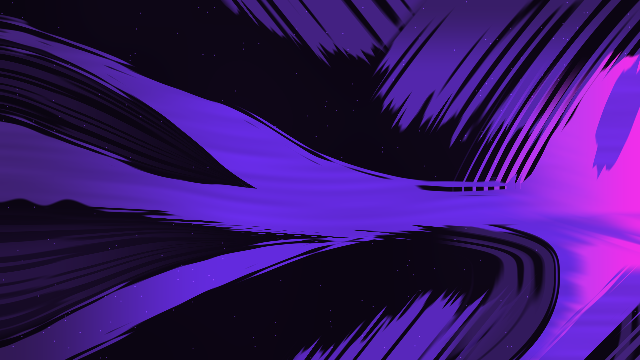
Reproduce this background procedurally as a Shadertoy shader.

```glsl
// Violet and magenta brush strokes sweeping across a near-black ground.
// Spline edges and bent coordinates steer stretched noise, which frays each
// stroke into bristles; colour warms to magenta on the right.

#define INK vec3(.045, .02, .075)
#define DUSK vec3(.15, .075, .26)
#define PURPLE vec3(.26, .135, .48)
#define VIOLET vec3(.39, .165, .87)
#define MAGENTA vec3(.77, .22, .94)
#define HOT vec3(.94, .18, .92)
#define BRISTLES 130.
#define STROKE_RUN 4.
#define SPECK_GRID 70.

float hash(vec2 p) {
  return fract(sin(dot(p, vec2(127.1, 311.7))) * 43758.5);
}

float noise(vec2 p) {
  vec2 i = floor(p), f = fract(p);
  f = f * f * (3. - 2. * f);
  return mix(mix(hash(i), hash(i + vec2(1, 0)), f.x),
             mix(hash(i + vec2(0, 1)), hash(i + 1.), f.x), f.y);
}

// Catmull-Rom curve through nine evenly spaced heights, u in 0..1
float spline(float u, float k[9]) {
  float t = clamp(u, 0., 1.) * 8.;
  int i = min(int(t), 7);
  t -= float(i);
  float a = k[max(i - 1, 0)], b = k[i], c = k[i + 1], d = k[min(i + 2, 8)];
  return b + .5 * t * (c - a + t * (2. * a - 5. * b + 4. * c - d + t * (3. * (b - c) + d - a)));
}

// Frayed edge: d is the depth inside, spread the frayed width
float brush(float d, float across, float along, float spread) {
  vec2 q = vec2(across * BRISTLES, along * STROKE_RUN);
  float n = .65 * noise(q) + .35 * noise(q * vec2(.4, 4));
  return smoothstep(-.09, .09, d / spread + (n - .5) * 1.3);
}

float edge(float d, float along, float spread) {
  return brush(d, d, along, spread);
}

// Irregular parallel lines; duty is the filled share
float stripes(float across, float along, float freq, float duty) {
  return smoothstep(.92 - duty, 1.08 - duty, noise(vec2(across * freq, along * 3.)));
}

void mainImage(out vec4 fragColor, in vec2 fragCoord) {
  vec2 p = fragCoord / iResolution.y;
  float x = p.x, y = p.y, u = fragCoord.x / iResolution.x;

  // Edges of the sweeping bands
  float armTop = spline(u, float[9](.935, .866, .78, .694, .565, .497, .486, .49, .49));
  float armLow = spline(u, float[9](.88, .81, .676, .5, .38, .2, 0., 0., 0.));
  float midTop = spline(u, float[9](.676, .595, .52, .486, .46, .45, .45, .45, .45));
  float midLow = spline(u, float[9](.444, .426, .403, .363, .347, .356, .38, .385, .385));
  float tailTop = spline(u, float[9](.046, .144, .248, .306, .329, .31, .2, .2, .2));
  float tailLow = spline(u, float[9](-.09, .016, .12, .225, .31, .36, .4, .4, .4));

  // Upper right fan, and distance to the hooked curve below it
  float h = max(y - .49, 0.), fan = x - .45 * h * (1. + h);
  float rise = clamp((y - .2245) / .155, 0., 1.3), fall = max(.2245 - y, 0.);
  float slope = 6.45 * rise * rise * rise - 4.75 * fall;
  float hook = x - 1.546 + .25 * pow(rise, 4.) + 2.376 * fall * fall;
  hook /= sqrt(1. + slope * slope);
  float slant = x - y;

  // Ground and dim streaks in the left wedges
  vec3 col = INK * (.85 + .4 * noise(p * 3.));
  float upper = (y - midTop) / max(armLow - midTop, .02);
  float lower = (y - tailTop) / max(midLow - tailTop, .02);
  float inUpper = smoothstep(0., .1, upper) * smoothstep(1.1, .9, upper) * smoothstep(.7, .1, x);
  float inLower = smoothstep(0., .1, lower) * smoothstep(1., .6, lower) * smoothstep(.75, .1, x);
  col = mix(col, DUSK, .75 * inUpper * stripes(upper, x, 38., .5));
  col = mix(col, DUSK, inLower * (.4 + .6 * stripes(lower, x, 42., .5)));

  // Falling strokes at the top
  float lean = x - .8 * (1. - y);
  float falling = brush(.15 * smoothstep(.6, .78, lean) - 1. + y, lean, y, .09);
  falling *= stripes(lean, y, 60., .68) * smoothstep(.6, .64, lean) * smoothstep(.86, .82, fan);
  col = mix(col, mix(PURPLE, VIOLET, .2), falling * .9);

  // Rising strokes in the upper right
  float base = .19 + max(1. - fan, 0.) - .05 * smoothstep(1.1, 1.25, fan);
  float field = brush(h - base, fan, h, .13) * smoothstep(.8, .84, fan);
  field *= stripes(fan, h, 62., mix(.82, .5, smoothstep(1., 1.3, fan)));
  col = mix(col, mix(mix(PURPLE, VIOLET, .5), PURPLE * .85, smoothstep(.3, .5, h)), field);

  // Bright arcs beside the wing
  float wave = .5 + .5 * sin(fan * 200. + 3. * noise(vec2(fan * 20., h * 5.)));
  float near = smoothstep(1.24, 1.46, fan);
  float arcs = smoothstep(.9, 1.05, wave + .6 * near) * step(fan, 1.52)
             * smoothstep(1.24, 1.3, fan) * smoothstep(.36, .16, h) * step(.46, y);
  col = mix(col, mix(VIOLET, MAGENTA, near * .9), arcs);

  // Bottom strokes, hooked arcs and corner lines
  float tilt = x - .8 * y;
  float grass = brush(.02 + .14 * smoothstep(.8, 1.1, tilt) - y, tilt, y, .13);
  grass *= stripes(tilt, y, 62., .64) * smoothstep(.78, .83, tilt) * smoothstep(1.36, 1.2, tilt);
  col = mix(col, mix(PURPLE, VIOLET, .65), grass);
  float rings = stripes(hook, y, 60., .52) * smoothstep(-.27, -.16, hook) * step(y, .385);
  col = mix(col, PURPLE * .9, rings * .8 * smoothstep(1.2, 1.32, x));
  col = mix(col, PURPLE, smoothstep(1.58, 1.62, slant) * stripes(slant, y, 70., .5));

  // Coverage of the bands, wing and tail
  float under = brush(max(y - midLow, hook), min(midLow - y, hook), x, .045);
  float arm = edge(armTop - y, x, .065) * edge(y - armLow, x, .055);
  float wing = brush(fan - 1.475 + .065 * exp(-h / .025), fan, h, .06) * step(.44, y)
             * brush(.33 + .5 * (fan - 1.475) - h, fan, h, .14);
  float body = max(max(arm, edge(midTop - y, x, .05)) * under, wing);
  body = min(body, brush(1.63 - slant, slant, y, .1));
  float tail = edge(tailTop - y, x, .045) * edge(y - tailLow, x, .06);

  // Magenta, broken by violet rims and patches
  float grain = noise(vec2(x * 5., (y + .3 * x) * 70.));
  float pink = smoothstep(1.32, 1.7, x + .35 * abs(y - .43) + .06 * (grain - .5));
  pink *= max(smoothstep(.015, .09, hook + .03 * (grain - .5)), smoothstep(.37, .42, y));
  float seam = y - .385 + .5 * (x - 1.45) * (x - 1.45);
  pink *= 1. - .8 * exp(-seam * seam * 1600.) * smoothstep(.3, .6, grain);
  vec2 daub = mat2(.94, .35, -.35, .94) * (p - vec2(1.725, .68));
  float violet = brush(1. - length(daub / vec2(.048, .165)), daub.x, daub.y, .5);
  violet = max(violet, brush(slant - 1.485, slant, y, .06) * smoothstep(.27, .23, y));
  pink *= 1. - .92 * violet;

  // Paint the tail and body
  vec3 tone = mix(PURPLE, VIOLET, smoothstep(0., .72, x));
  tone *= .93 + .14 * noise(vec2(x * 3., (y - midLow) * 60.));
  tone = mix(tone, mix(MAGENTA, HOT, smoothstep(1.58, 1.78, x)), pink);
  col = mix(col, mix(DUSK * 1.3, VIOLET, smoothstep(0., .62, x)), tail);
  col = mix(col, tone, body);

  // Fine paint specks on the dark ground
  vec2 cell = floor(p * SPECK_GRID);
  vec2 jitter = .25 + .5 * vec2(hash(cell + 3.1), hash(cell + 7.7));
  float speck = smoothstep(.16, .05, length(fract(p * SPECK_GRID) - jitter));
  col += PURPLE * speck * step(.965, hash(cell)) * (1. - body);
  fragColor = vec4(col, 1);
}
```
